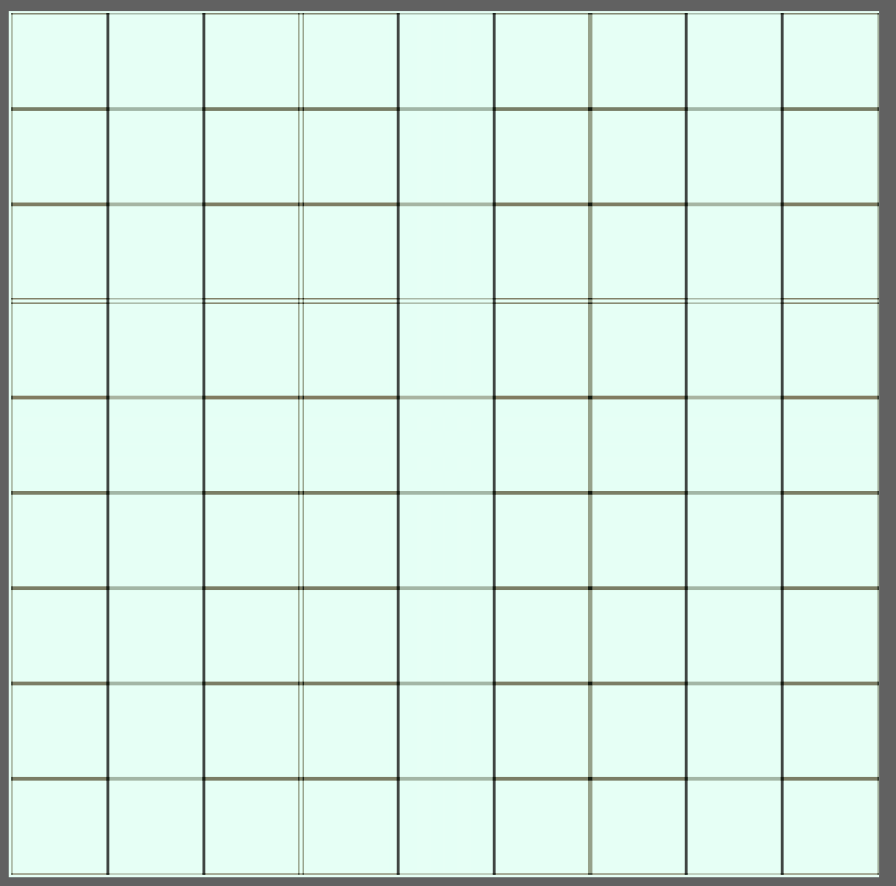
Reproduce this pattern procedurally as a WebGL 1 fragment shader.

```glsl
precision highp float;

uniform vec2 u_resolution;

// Lengths are fractions of the canvas height; y runs downward from the top.
const vec2 EXTENT = vec2(1.0119, 1.0);
const vec2 SHEET_MIN = vec2(0.0099, 0.0125);
const vec2 SHEET_MAX = vec2(0.9928, 0.9901);
const vec2 ORIGIN = vec2(0.01342, 0.01553);
const vec2 PITCH = vec2(0.10842, 0.10757);
const vec2 SLIP = vec2(0.0026, 0.0029);  // extra gap at the split line
const float CELLS = 9.0;
const float SPLIT_LINE = 3.0;
const float WIDE_LINE = 6.0;

// Half widths of the strokes
const float THIN = 0.0008;
const float DARK_HALF = 0.0016;
const float RULE_HALF = 0.0021;
const float WIDE_HALF = 0.0025;
const float SPLIT_OFFSET = 0.0025;

const vec3 FRAME = vec3(0.38, 0.38, 0.38);
const vec3 PAPER = vec3(0.90, 1.00, 0.96);
const vec3 OLIVE = vec3(0.59, 0.63, 0.54);
const vec3 OLIVE_DEEP = vec3(0.49, 0.49, 0.39);
const vec3 OLIVE_PALE = vec3(0.65, 0.71, 0.64);
const vec3 INK = vec3(0.25, 0.27, 0.26);
const vec3 NODE = vec3(0.08, 0.10, 0.06);
const vec3 TINT = vec3(0.05, -0.01, -0.03);

float hash(float n) {
  return fract(sin(n * 12.9898) * 43758.547);
}

float same(float a, float b) {
  return 1.0 - step(0.5, abs(a - b));
}

// Box-filtered coverage of a band of given half width
float stroke(float d, float halfWidth, float pixel) {
  float upper = min(d + 0.5 * pixel, halfWidth);
  float lower = max(d - 0.5 * pixel, -halfWidth);
  return clamp((upper - lower) / pixel, 0.0, 1.0);
}

float boxCoverage(vec2 p, vec2 lo, vec2 hi, float pixel) {
  vec2 halfSize = 0.5 * (hi - lo);
  vec2 d = p - 0.5 * (lo + hi);
  return stroke(d.x, halfSize.x, pixel) * stroke(d.y, halfSize.y, pixel);
}

// Index of the nearest grid line (x) and signed distance to it (y)
vec2 nearestLine(float x, float origin, float pitch, float slip) {
  float s = x - origin;
  s -= slip * step(SPLIT_LINE * pitch + 0.5 * slip, s);
  float index = clamp(floor(s / pitch + 0.5), 0.0, CELLS);
  float shift = slip * clamp(0.5 * (index - SPLIT_LINE + 1.0), 0.0, 1.0);
  return vec2(index, x - origin - index * pitch - shift);
}

// One grid line: thin at the border, doubled at the split, else a solid band
float gridLine(vec2 line, float halfWidth, float pixel) {
  float border = max(same(line.x, 0.0), same(line.x, CELLS));
  float split = same(line.x, SPLIT_LINE);
  float width = mix(halfWidth, THIN, max(border, split));
  return stroke(mix(line.y, abs(line.y) - SPLIT_OFFSET, split), width, pixel);
}

void main() {
  float pixel = 1.0 / u_resolution.y;
  vec2 p = gl_FragCoord.xy / u_resolution;
  p = vec2(p.x, 1.0 - p.y) * EXTENT;

  vec2 column = nearestLine(p.x, ORIGIN.x, PITCH.x, SLIP.x);
  vec2 row = nearestLine(p.y, ORIGIN.y, PITCH.y, SLIP.y);

  // Grid lines end at the outermost rules
  vec2 gridEnd = ORIGIN + CELLS * PITCH + SLIP;
  float grid = boxCoverage(p, ORIGIN - THIN, gridEnd + THIN, pixel);

  // Every third vertical is olive, the others dark
  float third = same(mod(column.x, 3.0), 0.0);
  float wide = same(column.x, WIDE_LINE);
  float vertical = grid * gridLine(column, mix(DARK_HALF, WIDE_HALF, wide), pixel);
  vec3 verticalInk = mix(INK, OLIVE, third);

  // Horizontals fade in the middle column of each group of three
  float cell = column.x + step(0.0, column.y) - 1.0;
  float faded = same(mod(cell, 3.0), 1.0);
  float horizontal = grid * gridLine(row, RULE_HALF, pixel);
  vec3 horizontalInk = mix(OLIVE_DEEP, OLIVE_PALE, faded);
  horizontalInk += TINT * (hash(row.x + 1.0) - 0.5);

  vec3 color = mix(FRAME, PAPER, boxCoverage(p, SHEET_MIN, SHEET_MAX, pixel));
  color = mix(color, horizontalInk, horizontal);
  color = mix(color, verticalInk, vertical);

  // Ink gathers where lines cross
  color = mix(color, NODE, horizontal * vertical);

  gl_FragColor = vec4(color, 1.0);
}
```
